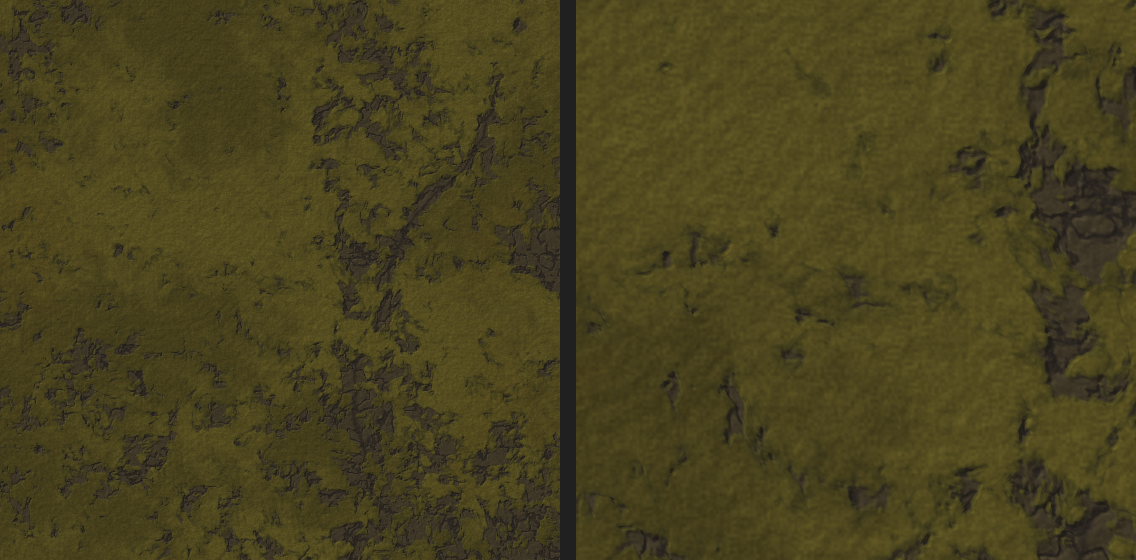
Left, the full canvas; right, a detail of the centre.
Give the GLSL for this texture, as a WebGL 2 fragment shader.

```glsl
#version 300 es
precision highp float;

uniform vec2 u_resolution;
out vec4 fragColor;

float hash(vec2 p) {
    return fract(sin(dot(p, vec2(127.1, 311.7))) * 43758.5453);
}

float noise(vec2 p) {
    vec2 cell = floor(p), f = fract(p);
    f = f * f * (3.0 - 2.0 * f);
    return mix(mix(hash(cell), hash(cell + vec2(1, 0)), f.x),
               mix(hash(cell + vec2(0, 1)), hash(cell + vec2(1, 1)), f.x), f.y);
}

// Rotated octaves, centred on zero
float fbm(vec2 p) {
    float sum = 0.0, amplitude = 0.5;
    for (int i = 0; i < 5; i++) {
        sum += amplitude * (noise(p) - 0.5);
        p = mat2(1.6, 1.2, -1.2, 1.6) * p + 17.3;
        amplitude *= 0.5;
    }
    return sum;
}

vec2 warp(vec2 p) {
    return p + 0.05 * vec2(fbm(p * 11.0), fbm(p * 11.0 + 41.0));
}

// Distance to the main gully, winding from the top right to the bottom
float gullyDistance(vec2 p) {
    float centre = 0.64 + 0.29 * smoothstep(0.3, 1.0, p.y)
                 + 0.01 * sin(p.y * 19.0) + 0.04 * fbm(vec2(p.y * 9.0, 3.0));
    return abs(p.x - centre) * 0.85;
}

// Bare earth fans near the borders
float fans(vec2 p) {
    vec3 discs[3] = vec3[3](vec3(0.98, 0.56, 0.085), vec3(0.14, 0.98, 0.05), vec3(0.0, 0.44, 0.045));
    float sum = 0.0;
    for (int i = 0; i < 3; i++) {
        sum += smoothstep(1.4, 0.4, length(p - discs[i].xy) / discs[i].z);
    }
    return sum;
}

// Thin side gullies along contour lines, broken up by a coarse mask
float sideGullies(vec2 p) {
    float line = exp(-abs(fbm(p * 2.6 + 8.0)) / 0.009);
    return line * smoothstep(-0.1, 0.06, fbm(p * 4.0 + 60.0));
}

// Amount of erosion; positive values are bare
float wear(vec2 p) {
    vec2 q = warp(p);
    float patches = 1.1 * fbm(q * 4.5 + 23.0) + 0.1 * smoothstep(0.4, 0.05, p.y);
    float crumbs = 1.35 * fbm(q * 42.0);
    float veins = 1.3 * (0.085 - abs(fbm(q * 62.0 + 5.0)));
    float gully = mix(0.26, 0.5, smoothstep(0.36, 0.46, p.y)) * smoothstep(0.08, 0.2, p.y)
                * exp(-gullyDistance(q) / 0.017);
    return patches + crumbs + veins + gully + 0.42 * fans(q) + 0.26 * sideGullies(q) - 0.235;
}

float bareness(float w) {
    return smoothstep(-0.05, 0.08, w);
}

// Narrow ribs that furrow the bare earth
float ribs(vec2 p) {
    return smoothstep(0.08, 0.0, abs(fbm(warp(p) * 48.0 + 31.0)));
}

float height(vec2 p, float w) {
    float bare = bareness(w);
    float turf = 0.6 * fbm(warp(p) * vec2(50.0, 85.0)) + 0.7 * fbm(p * 150.0);
    return turf - bare * (0.5 + 0.35 * ribs(p));
}

void main() {
    vec2 p = gl_FragCoord.xy / u_resolution.y;
    vec2 q = warp(p);
    float w = wear(p);

    // Grass: olive, with greener and browner areas
    float tone = smoothstep(-0.2, 0.2, fbm(q * 5.0 + 12.0) + 0.5 * fbm(q * 45.0));
    vec3 grass = mix(vec3(0.272, 0.243, 0.105), vec3(0.333, 0.302, 0.125), tone);
    grass = mix(grass, vec3(0.31, 0.262, 0.105), 0.5 * smoothstep(0.06, 0.2, fbm(p * 3.5 + 77.0)));
    grass = mix(grass, vec3(0.232, 0.22, 0.105), 0.85 * smoothstep(-0.22, 0.0, w));

    // Bare earth with dark furrows
    vec3 earth = mix(vec3(0.24, 0.21, 0.15), vec3(0.165, 0.145, 0.125), ribs(p));
    earth = mix(earth, vec3(0.15, 0.13, 0.115), 0.7 * smoothstep(0.005, 0.0, gullyDistance(q)));
    vec3 color = mix(grass, earth, bareness(w));

    // Relief lit from the upper left, then fine grain
    vec2 towardLight = vec2(-0.0018, 0.0018);
    float relief = height(p, w) - height(p + towardLight, wear(p + towardLight));
    color *= 1.0 + clamp(0.5 * relief, -0.25, 0.2);
    color *= 1.0 + 0.16 * (noise(p * 500.0) - 0.5);

    fragColor = vec4(color, 1.0);
}
```
